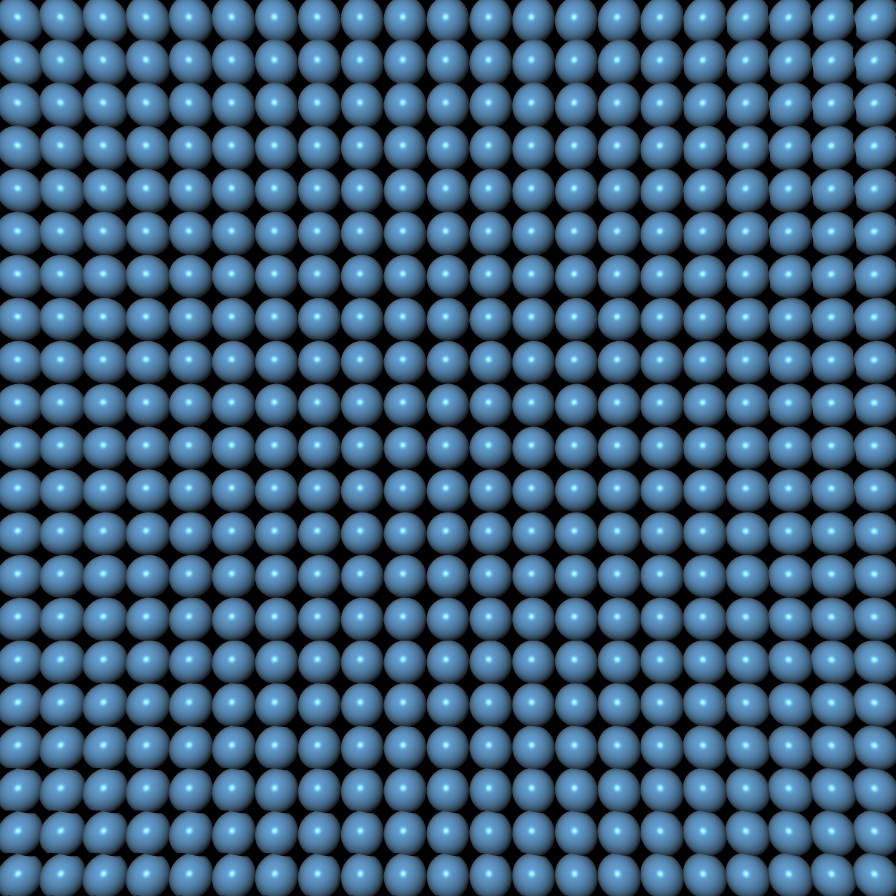
This pattern is drawn by a Shadertoy shader. Its source:

```glsl
// Square grid of glossy blue spheres on black, seen head-on in wide perspective.

#define COUNT 20.93                      // spheres across the canvas
#define RADIUS 0.5                       // in units of the spacing
#define FOCAL 2.0                        // camera distance in half canvas widths
#define LIGHT_SHIFT vec2(-0.22, 0.28)    // light offset from the camera, per distance
#define AMBIENT vec3(0.10, 0.11, 0.115)
#define DIFFUSE vec3(0.285, 0.507, 0.70)
#define SHINE vec3(0.27, 0.48, 0.50)
#define GLOSS 120.0
#define SEAM_WAVE 0.04                   // waviness of the cut seams
#define SAMPLES 3                        // antialiasing grid per axis

// Distance along the ray to a sphere, or -1 when it misses.
float hitSphere(vec3 origin, vec3 dir, vec3 center) {
    vec3 oc = origin - center;
    float b = dot(oc, dir);
    vec3 nearest = oc - b * dir;
    float h = RADIUS * RADIUS - dot(nearest, nearest);
    return h < 0.0 ? -1.0 : -b - sqrt(h);
}

vec3 shade(vec3 pos, vec3 normal, vec3 view, vec3 light) {
    vec3 toLight = normalize(light - pos);
    float lambert = max(dot(normal, toLight), 0.0);
    float gleam = pow(max(dot(normal, normalize(toLight + view)), 0.0), GLOSS);
    return AMBIENT + DIFFUSE * lambert + SHINE * gleam;
}

// Colour seen through point q of the plane holding the sphere centers.
vec3 renderGrid(vec2 q) {
    float camDist = 0.5 * FOCAL * COUNT;
    vec3 eye = vec3(0.0, 0.0, camDist);
    vec3 light = vec3(LIGHT_SHIFT, 1.0) * camDist;
    vec3 dir = normalize(vec3(q, 0.0) - eye);

    // Right and lower halves are cut at cell seams; the others overlap freely.
    vec2 cutSide = vec2(step(0.0, q.x), step(q.y, 0.0));
    vec2 spread = cutSide * smoothstep(0.3, 1.0, 2.0 * abs(q) / COUNT);
    vec2 wave = SEAM_WAVE * spread * sin(6.2832 * q.yx);
    vec2 cell = floor(q + wave + 0.5);
    vec2 reach = 1.0 - cutSide;

    float nearest = 1e5;
    vec3 center = vec3(0.0);
    for (int j = -1; j <= 1; j++)
    for (int i = -1; i <= 1; i++) {
        vec3 candidate = vec3(cell + vec2(i, j) * reach, 0.0);
        float t = hitSphere(eye, dir, candidate);
        if (t > 0.0 && t < nearest) {
            nearest = t;
            center = candidate;
        }
    }
    if (nearest > 9e4) return vec3(0.0);
    vec3 pos = eye + dir * nearest;
    return shade(pos, (pos - center) / RADIUS, -dir, light);
}

void mainImage(out vec4 fragColor, in vec2 fragCoord) {
    vec3 sum = vec3(0.0);
    for (int j = 0; j < SAMPLES; j++)
    for (int i = 0; i < SAMPLES; i++) {
        vec2 jitter = (vec2(i, j) + 0.5) / float(SAMPLES) - 0.5;
        vec2 q = (fragCoord + jitter - 0.5 * iResolution.xy) / iResolution.y;
        sum += min(renderGrid(q * COUNT), 1.0);
    }
    fragColor = vec4(sum / float(SAMPLES * SAMPLES), 1.0);
}
```
